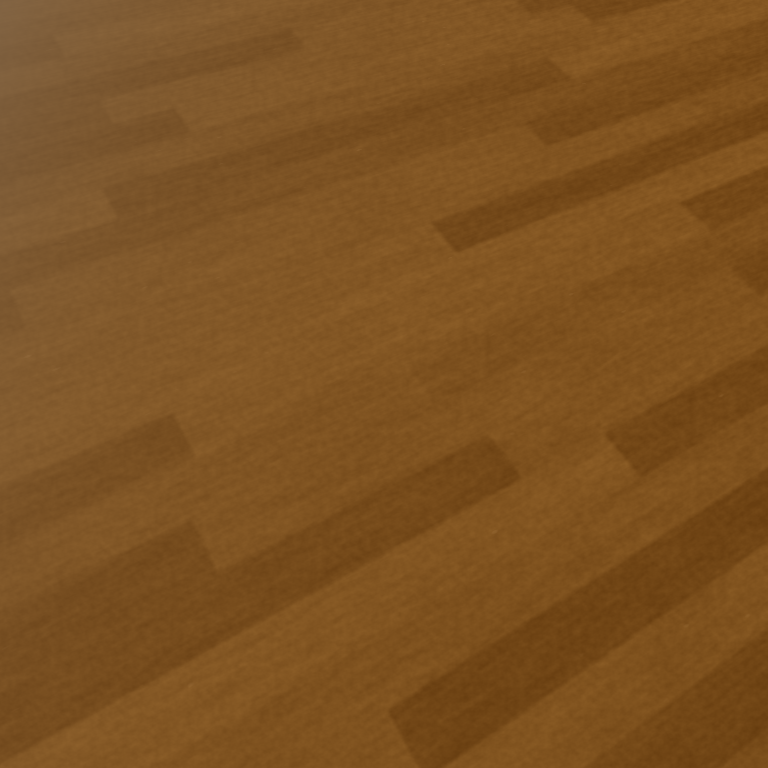
A Shadertoy shader for this texture:

```glsl
#define GRAIN_VANISH vec2(2.77, 1.52)
#define END_VANISH_X -0.58
#define HORIZON vec2(1.963, -0.16)
#define ROW_DENSITY 12.4
#define ROW_OFFSET -0.54
#define PLANK_LENGTH 0.80
#define EDGE_SOFTNESS 0.004
#define DARK_WOOD vec3(0.443, 0.265, 0.070)
#define LIGHT_WOOD vec3(0.552, 0.360, 0.136)
#define SHEEN_COLOR vec3(0.505, 0.405, 0.300)
#define SHEEN_AMOUNT 0.80
#define GRAIN_AMOUNT 0.45

const float PI = 3.14159;

float hash(vec2 p) {
    vec3 q = fract(p.xyx * 0.1031);
    q += dot(q, q.yzx + 33.33);
    return fract((q.x + q.y) * q.z);
}

vec2 gradient(vec2 cell) {
    float angle = 2.0 * PI * hash(cell);
    return vec2(cos(angle), sin(angle));
}

// Gradient noise, roughly -0.7 to 0.7
float noise(vec2 p) {
    vec2 i = floor(p), f = p - i;
    vec2 s = f * f * f * (f * (f * 6.0 - 15.0) + 10.0);
    vec2 e = vec2(1.0, 0.0);
    float low = mix(dot(gradient(i), f), dot(gradient(i + e), f - e), s.x);
    float high = mix(dot(gradient(i + e.yx), f - e.yx),
                     dot(gradient(i + e.xx), f - e.xx), s.x);
    return mix(low, high, s.y);
}

float fbm(vec2 p) {
    float sum = 0.0, weight = 0.5;
    for (int i = 0; i < 3; i++) {
        sum += weight * noise(p);
        p = p * 2.03 + 17.1;
        weight *= 0.5;
    }
    return sum;
}

// Mixing weight across a cell border at 0.5
float softStep(float f, float blur) {
    float w = clamp(blur, 0.001, 0.5);
    return smoothstep(0.5 - w, 0.5 + w, f);
}

// Stagger of the end joints: waves on even rows, slow drift on odd ones
float jointShift(float row) {
    float k = (row - 14.0) * 0.5;
    float wave = 0.60 + 0.75 * sin(PI * k / 6.0)
               + 0.31 * sin(PI * (k - 4.5) / 1.5) * smoothstep(1.0, 4.0, k);
    float drift = 0.053 - 0.016 * (row - 17.0);
    return mod(row, 2.0) < 0.5 ? wave : drift;
}

// Contrasting rows alternate dark and light boards, the others stay plain
float boardTone(float board, float row) {
    bool contrasting = mod(row, 2.0) < 0.5 || mod(row, 12.0) == 5.0;
    float plain = 0.55 + 0.20 * cos(PI * (row - 13.0) / 4.0);
    float paired = mod(board, 2.0) < 0.5 ? 0.12 : 0.66;
    return (contrasting ? paired : plain) + 0.22 * (hash(vec2(board, row)) - 0.5);
}

// Shade along one row, softened at the joints
float rowTone(float row, float along, float blur) {
    float x = (along - jointShift(row)) / PLANK_LENGTH - 0.5;
    float board = floor(x);
    return mix(boardTone(board, row), boardTone(board + 1.0, row),
               softStep(x - board, blur / PLANK_LENGTH));
}

void mainImage(out vec4 fragColor, in vec2 fragCoord) {
    vec2 uv = fragCoord / iResolution.xy;

    // Perspective floor: x runs along the boards, y counts rows
    float depth = HORIZON.x + HORIZON.y * uv.x - uv.y;
    vec2 plank = vec2(uv.x - END_VANISH_X,
                      ROW_DENSITY * (GRAIN_VANISH.x - uv.x)) / depth;
    plank.y += ROW_OFFSET;
    vec2 dx = dFdx(plank), dy = dFdy(plank);
    vec2 blur = EDGE_SOFTNESS * iResolution.y * sqrt(dx * dx + dy * dy);

    // Board shades, blended over the soft long edges
    float row = floor(plank.y - 0.5);
    float across = plank.y - 0.5 - row;
    float tone = mix(rowTone(row, plank.x, blur.x),
                     rowTone(row + 1.0, plank.x, blur.x),
                     softStep(across, blur.y));

    // Long streaks, finer grain and small mottling
    tone += GRAIN_AMOUNT * fbm(plank * vec2(5.0, 2.6));
    tone += GRAIN_AMOUNT * fbm(plank * vec2(24.0, 9.0) + 31.0);
    tone += GRAIN_AMOUNT * 1.3 * fbm(uv * vec2(95.0, 115.0));
    vec3 color = mix(DARK_WOOD, LIGHT_WOOD, clamp(tone, -0.2, 1.2));

    // Sparse pale flecks
    float fleck = noise(plank * vec2(45.0, 8.0) + 73.0);
    color += 0.035 * smoothstep(0.52, 0.66, fleck);

    // Grey sheen from the upper left, slight falloff at lower right
    float sheen = exp(-2.5 * uv.x - 1.4 * (1.0 - uv.y));
    color = mix(color, SHEEN_COLOR, SHEEN_AMOUNT * sheen);
    color *= 1.0 - 0.05 * uv.x * (1.0 - uv.y);

    fragColor = vec4(color, 1.0);
}
```
